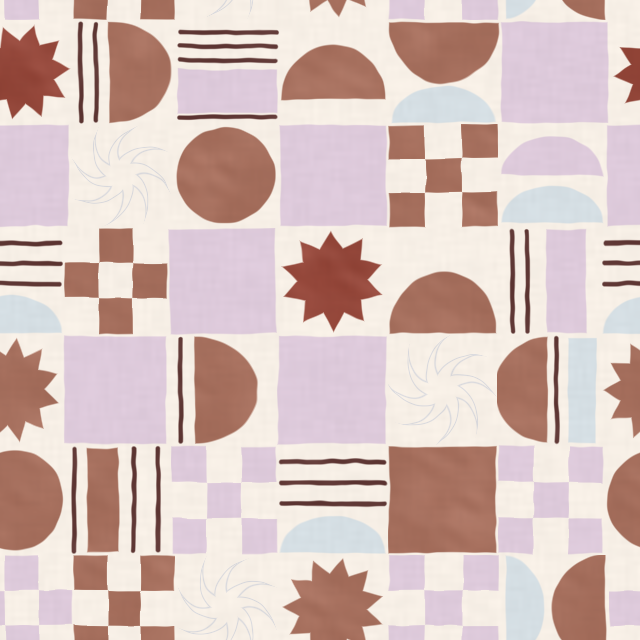
Reproduce this pattern procedurally as a Shadertoy shader.

```glsl
// Six by six patchwork of hand-painted blocks: squares, domes, stars, suns, checks and stripes.

const vec3 CREAM = vec3(.968, .938, .902), LILAC = vec3(.868, .792, .858), BLUE = vec3(.835, .872, .892);
const vec3 CLAY = vec3(.645, .432, .362), RUST = vec3(.575, .275, .225), UMBER = vec3(.37, .215, .205);
const float TURN = 6.28319;

// Motif of each block, row by row from the top
const int LAYOUT[36] = int[36](
    10, 11, 12, 13,  0,  3,
     5,  2,  0,  6, 14,  0,
     8,  0,  3, 15, 16, 17,
     0, 18,  0,  5, 19,  4,
    20,  7, 17,  1,  7,  2,
     6,  5,  4,  7, 21,  9);

vec3 paint;
float soft;

float hash(vec2 p) { return fract(sin(dot(p, vec2(127.1, 311.7))) * 43758.5453); }

float noise(vec2 p) {
    vec2 i = floor(p), f = fract(p);
    f = f * f * (3. - 2. * f);
    return mix(mix(hash(i), hash(i + vec2(1, 0)), f.x),
               mix(hash(i + vec2(0, 1)), hash(i + 1.), f.x), f.y);
}

vec2 wobble(vec2 p) { return vec2(noise(p), noise(p + 40.)) - .5; }

mat2 rotate(float a) { return mat2(cos(a), sin(a), -sin(a), cos(a)); }

void ink(float d, vec3 color) { paint = mix(paint, color, smoothstep(soft, -soft, d)); }

float box(vec2 p, vec2 halfSize) {
    vec2 d = abs(p) - halfSize;
    return length(max(d, 0.)) + min(max(d.x, d.y), 0.);
}

// Half oval standing on y = 0
float dome(vec2 p, vec2 r) {
    return max((length(p / r) - 1.) * min(r.x, r.y), -p.y);
}

float star(vec2 p, float points, float tip, float valley) {
    float a = TURN / points / 2.;
    float t = abs(mod(atan(p.y, p.x), 2. * a) - a);
    vec2 edge = valley * vec2(cos(a), sin(a)) - vec2(tip, 0);
    return dot(length(p) * vec2(cos(t), sin(t)) - vec2(tip, 0), normalize(vec2(edge.y, -edge.x)));
}

// Three by three check; parity 0 fills the corners and centre, 1 the sides
float checks(vec2 p, float parity) {
    p *= 3.05;
    vec2 g = clamp(round(p), -1., 1.);
    float filled = mod(abs(g.x + g.y), 2.);
    return filled == parity ? box(p - g, vec2(.495)) / 3.05 : 1.;
}

// Round-ended brush line across the block at height y
void stripe(vec2 p, float y) {
    ink(length(vec2(max(abs(p.x) - .465, 0.), p.y - y)) - .021, UMBER);
}

void motif(int kind, vec2 p, float spin) {
    vec2 s = p.yx; // sideways copy for upright stripes and half ovals
    vec2 r = rotate(spin) * p;
    switch (kind) {
        case 0: ink(box(p, vec2(.486)), LILAC); break;
        case 1: ink(box(p, vec2(.488)), CLAY); break;
        case 2: ink(length(p) - .462, CLAY); break;
        case 3: ink(star(r, 10., .465, .31), RUST); break;
        case 4: ink(star(r, 11., .47, .32), CLAY); break;
        case 5: ink(abs(star(rotate(2.2 * length(p)) * r, 8., .46, .15)) - .005, vec3(.83, .835, .86)); break;
        case 6: ink(checks(p, 0.), CLAY); break;
        case 7: ink(checks(p, 0.), LILAC); break;
        case 8: ink(checks(p, 1.), CLAY); break;
        case 9: ink(checks(p, 1.), LILAC); break;
        case 10: stripe(s, -.44); stripe(s, -.29); ink(dome(s + vec2(0, .16), vec2(.49, .61)), CLAY); break;
        case 11:
            for (float i = 0.; i < 3.; i++) stripe(p, .38 - .133 * i);
            ink(box(p + vec2(0, .185), vec2(.485, .21)), LILAC);
            stripe(p, -.435); break;
        case 12: ink(dome(p + vec2(0, .26), vec2(.48, .52)), CLAY); break;
        case 13: ink(dome(vec2(p.x, .48 - p.y), vec2(.49, .59)), CLAY); ink(dome(p + vec2(0, .485), vec2(.46, .35)), BLUE); break;
        case 14: ink(dome(p, vec2(.47, .38)), LILAC); ink(dome(p + vec2(0, .455), vec2(.47, .355)), BLUE); break;
        case 15: ink(dome(p + vec2(0, .485), vec2(.49, .57)), CLAY); break;
        case 16: stripe(s, -.355); stripe(s, -.21); ink(box(p - vec2(.16, 0), vec2(.19, .48)), LILAC); break;
        case 17:
            for (float i = 0.; i < 3.; i++) stripe(p, .35 - .19 * i);
            ink(dome(p + vec2(0, .485), vec2(.48, .345)), BLUE); break;
        case 18: stripe(s, -.375); ink(dome(s + vec2(0, .24), vec2(.485, .575)), CLAY); break;
        case 19:
            ink(dome(vec2(p.y, -.02 - p.x), vec2(.475, .5)), CLAY);
            stripe(s, .07);
            ink(box(p - vec2(.32, 0), vec2(.135, .475)), BLUE); break;
        case 20: stripe(s, -.43); ink(box(p + vec2(.155, 0), vec2(.15, .475)), CLAY); stripe(s, .14); stripe(s, .375); break;
        case 21: ink(dome(s + vec2(0, .44), vec2(.48, .35)), BLUE); ink(dome(vec2(p.y, .475 - p.x), vec2(.49, .5)), CLAY); break;
    }
}

void mainImage(out vec4 fragColor, in vec2 fragCoord) {
    vec2 canvas = 6. * fragCoord / iResolution.y;
    soft = 6. / iResolution.y;
    paint = CREAM;

    // Uneven grid: drifting rows and columns, each row shifted a little sideways
    vec2 q = vec2(canvas.x - .64, 5.834 - canvas.y);
    q -= .035 * cos(TURN / 6. * (q - vec2(4.6, 5.3)));
    float row = mod(floor(q.y), 6.);
    q.x -= .03 * cos(TURN / 6. * (row + .3)) * (1. + cos(TURN / 6. * q.x));
    float column = mod(floor(q.x), 6.);

    // Slightly tilted, hand-drawn block with y pointing up
    float chance = hash(vec2(column, row) + 3.);
    vec2 p = (fract(q) - .5) * vec2(1, -1);
    p = rotate(.024 * (chance - .5)) * p + .018 * wobble(canvas * 3.) + .014 * wobble(canvas * 9.);
    motif(int(LAYOUT[int(row) * 6 + int(column)]), p, TURN * chance);

    // Dry brush patches on dark paint, faint cloth grain everywhere
    float dark = smoothstep(.85, .6, paint.g);
    float brush = noise(rotate(.5) * canvas * vec2(4, 9)) * noise(canvas * 2.5 + 9.);
    paint += dark * .07 * (brush - .25);
    paint *= 1. + .018 * (noise(canvas * vec2(25, 6)) + noise(canvas * vec2(6, 25)) - 1.);
    fragColor = vec4(paint, 1);
}
```
